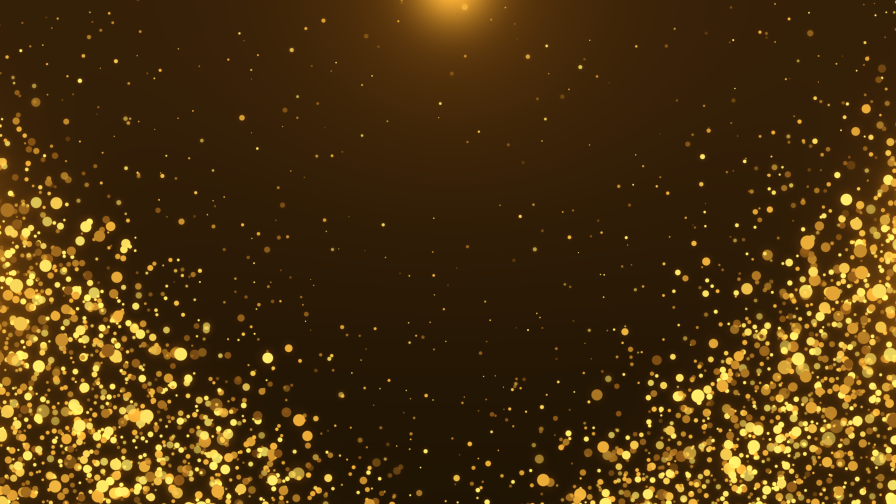
Reproduce this background procedurally as a WebGL 1 fragment shader.

```glsl
precision highp float;
// Golden bokeh dust banked in both lower corners under a warm light from above.

uniform vec2 u_resolution;

vec3 hash3(vec2 cell) {
  vec3 h = fract(cell.xyx * vec3(0.1031, 0.1030, 0.0973));
  h += dot(h, h.yxz + 33.33);
  return fract((h.xxy + h.yzz) * h.zyx);
}

// Signed height above the sloping dust banks, negative inside them.
float bankHeight(vec2 p, float aspect) {
  return p.y + min(p.x, aspect - p.x) - 0.67;
}

vec3 backdrop(vec2 p, float aspect) {
  vec3 color = mix(vec3(0.12, 0.075, 0.012), vec3(0.20, 0.118, 0.028), smoothstep(-0.1, 1.0, p.y));

  // Light at the top centre: wide amber falloff and a hot core.
  float lamp = length(p - vec2(0.505 * aspect, 1.03));
  color += vec3(0.34, 0.20, 0.035) * exp(-6.0 * lamp);
  color += vec3(0.55, 0.45, 0.17) * exp(-170.0 * lamp * lamp);

  // Haze over the banks, strongest along the side edges.
  float side = min(p.x, aspect - p.x);
  float haze = 1.0 - smoothstep(-0.35, 0.15, bankHeight(p, aspect));
  color += vec3(0.07, 0.042, 0.008) * haze;
  float edgeGlow = exp(-12.0 * side - 16.0 * pow(p.y - 0.47, 2.0));
  return color + vec3(0.20, 0.12, 0.02) * edgeGlow;
}

// Blends one jittered grid of glowing discs over the given color.
vec3 addDust(vec3 color, vec2 p, float aspect, float size, float seed) {
  vec2 home = floor(p / size);
  float pixel = 0.8 / u_resolution.y;
  for (int y = -1; y <= 1; y++) {
    for (int x = -1; x <= 1; x++) {
      vec2 cell = home + vec2(float(x), float(y));
      vec3 place = hash3(cell + seed);
      vec3 look = hash3(cell + seed + 71.7);
      vec2 center = (cell + place.xy) * size;
      float height = bankHeight(center, aspect);

      // Crowded inside the banks, thinning to lone specks.
      float density = 0.035 + 0.50 * (1.0 - smoothstep(-0.12, 0.08, height))
                    + 0.13 * (1.0 - smoothstep(0.0, 0.6, height));
      float present = step(place.z, density);

      float radius = size * mix(0.09, 0.32, look.x * look.x);
      radius *= mix(1.0, 0.42, smoothstep(-0.02, 0.4, height));
      float dist = length(p - center);
      float disc = 1.0 - smoothstep(radius - pixel, radius + pixel, dist);
      float halo = pow(max(0.0, 1.0 - dist / (3.0 * radius)), 2.0);

      // Dim amber through gold to pale yellow, with bright ones inside the banks.
      float heat = look.y + 0.15 * (1.0 - smoothstep(-0.2, 0.1, height));
      vec3 tint = mix(vec3(0.52, 0.32, 0.08), vec3(0.93, 0.68, 0.22), smoothstep(0.1, 0.5, heat));
      tint = mix(tint, vec3(1.0, 0.93, 0.42), smoothstep(0.55, 0.9, heat));
      float opacity = mix(0.5, 1.0, smoothstep(0.0, 0.5, look.z));
      color += present * halo * heat * vec3(0.20, 0.11, 0.015);
      color = mix(color, tint, present * disc * opacity);
    }
  }
  return color;
}

void main() {
  vec2 p = gl_FragCoord.xy / u_resolution.y;
  float aspect = u_resolution.x / u_resolution.y;
  vec3 color = backdrop(p, aspect);

  // Fine dust first, larger discs in front.
  for (int i = 0; i < 7; i++) {
    float layer = float(i);
    float size = mix(0.023, 0.047, layer / 6.0);
    color = addDust(color, p, aspect, size, 19.0 * layer + 5.0);
  }
  gl_FragColor = vec4(min(color, 1.0), 1.0);
}
```
